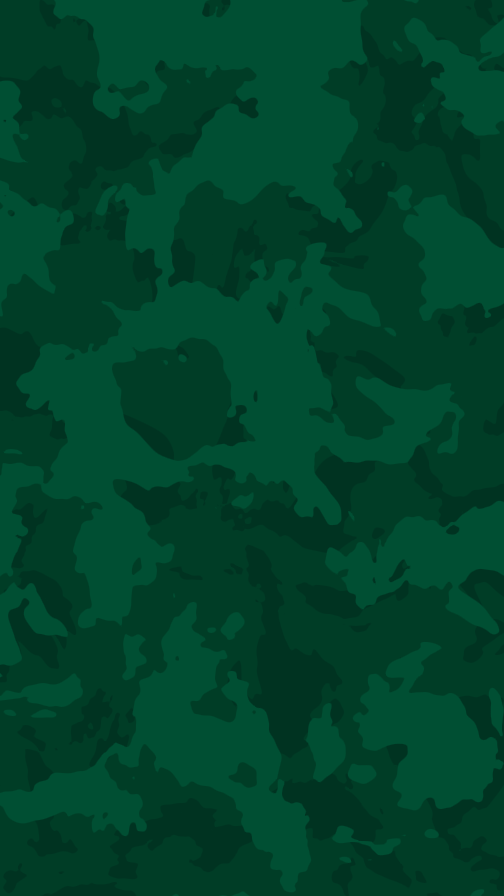
This pattern is drawn by a Shadertoy shader. Its source:

```glsl
const vec3 DARK_GREEN  = vec3(0.00, 0.20, 0.13);
const vec3 MID_GREEN   = vec3(0.00, 0.24, 0.15);
const vec3 LIGHT_GREEN = vec3(0.00, 0.31, 0.20);

const float LIGHT_SCALE = 4.9;    // patches per canvas width
const float DARK_SCALE  = 5.6;
const float LIGHT_LEVEL = 0.050;  // higher level, smaller share
const float DARK_LEVEL  = 0.115;
const float WARP_SCALE  = 4.0;
const float WARP_AMOUNT = 0.085;
const float ROUGHNESS   = 0.56;   // gain from octave to octave
const int   OCTAVES     = 4;
const vec2  LIGHT_OFFSET = vec2(13.7, 5.2);
const vec2  DARK_OFFSET  = vec2(41.3, 27.8);
const vec2  WARP_OFFSET  = vec2(7.9, 61.4);

float hash(vec2 p) {
    return fract(sin(dot(p, vec2(127.1, 311.7))) * 43758.5453);
}

// Slope of a random unit gradient at a lattice cell
float cornerValue(vec2 cell, vec2 offset) {
    float angle = 6.28319 * hash(cell);
    return dot(vec2(cos(angle), sin(angle)), offset);
}

float gradientNoise(vec2 p) {
    vec2 cell = floor(p);
    vec2 f = fract(p);
    vec2 u = f * f * f * (f * (f * 6.0 - 15.0) + 10.0);
    vec2 e = vec2(1.0, 0.0);
    float bottom = mix(cornerValue(cell, f), cornerValue(cell + e.xy, f - e.xy), u.x);
    float top = mix(cornerValue(cell + e.yx, f - e.yx), cornerValue(cell + e.xx, f - e.xx), u.x);
    return mix(bottom, top, u.y);
}

// Octaves are turned against each other to hide the lattice
float fbm(vec2 p) {
    const mat2 turn = mat2(1.6, 1.2, -1.2, 1.6);
    float sum = 0.0;
    float amplitude = 1.0;
    for (int i = 0; i < OCTAVES; i++) {
        sum += amplitude * gradientNoise(p);
        p = turn * p + 17.3;
        amplitude *= ROUGHNESS;
    }
    return sum;
}

// Antialiased coverage of the area above a level
float patchMask(float field, float level) {
    return clamp((field - level) / max(fwidth(field), 1e-5) + 0.5, 0.0, 1.0);
}

void mainImage(out vec4 fragColor, in vec2 fragCoord) {
    vec2 uv = fragCoord / iResolution.x;

    // Bend the domain so the patches grow arms and streaks
    vec2 q = uv * WARP_SCALE;
    vec2 bend = vec2(gradientNoise(q + WARP_OFFSET), gradientNoise(q - WARP_OFFSET));
    vec2 lightPos = uv + WARP_AMOUNT * bend;
    vec2 darkPos = uv - 1.5 * WARP_AMOUNT * bend.yx;

    float lightField = fbm(lightPos * LIGHT_SCALE + LIGHT_OFFSET);
    float darkField = fbm(darkPos * DARK_SCALE + DARK_OFFSET);

    // Dark patches on the mid ground, light patches over both
    vec3 color = mix(MID_GREEN, DARK_GREEN, patchMask(darkField, DARK_LEVEL));
    color = mix(color, LIGHT_GREEN, patchMask(lightField, LIGHT_LEVEL));
    fragColor = vec4(color, 1.0);
}
```
